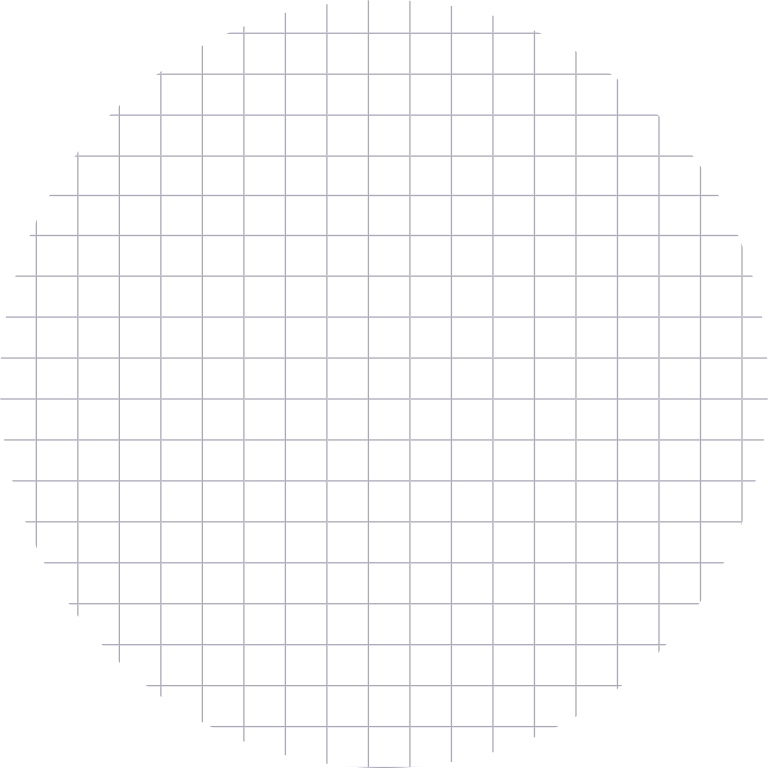
A three.js fragment shader for this pattern:

```glsl
// Draws a thin lavender-grey square grid, clipped to a disc, on white.
// Each line is the nearest rounded row or column, box filtered for smooth edges;
// the upper rows sit slightly lower than even spacing would put them.

varying vec2 vUv;

const vec3 PAPER = vec3(1.0);
const vec3 INK = vec3(0.67, 0.66, 0.73);
const vec2 FIRST_LINE = vec2(0.0473, 0.0006);  // leftmost column, lowest row
const vec2 SPACING = vec2(0.05405, 0.05332);
const float LINE_WIDTH = 0.0017;
const float DISC_RADIUS = 0.5;
const float SAG = 0.00365;       // full drop of the upper rows
const float SAG_START = 12.0;    // last evenly spaced row
const float SAG_ROWS = 3.0;      // rows over which the drop builds up

// Share of a pixel covered by a line at signed distance d from its centre.
float lineCoverage(float d, float pixel) {
  float halfWidth = 0.5 * LINE_WIDTH;
  float upper = min(d + 0.5 * pixel, halfWidth);
  float lower = max(d - 0.5 * pixel, -halfWidth);
  return max(upper - lower, 0.0) / pixel;
}

void main() {
  vec2 pixel = max(fwidth(vUv), vec2(1e-5));

  // Nearest column and row
  vec2 index = floor((vUv - FIRST_LINE) / SPACING + 0.5);
  vec2 center = FIRST_LINE + index * SPACING;
  float sag = clamp((index.y - SAG_START) / SAG_ROWS, 0.0, 1.0);
  center.y -= SAG * sag * sag;

  // Crossing lines merge without darkening
  vec2 offset = vUv - center;
  float grid = max(lineCoverage(offset.x, pixel.x), lineCoverage(offset.y, pixel.y));

  // Disc clip
  float edge = length(vUv - 0.5) - DISC_RADIUS;
  float disc = clamp(0.5 - edge / max(pixel.x, pixel.y), 0.0, 1.0);

  gl_FragColor = vec4(mix(PAPER, INK, grid * disc), 1.0);
}
```
